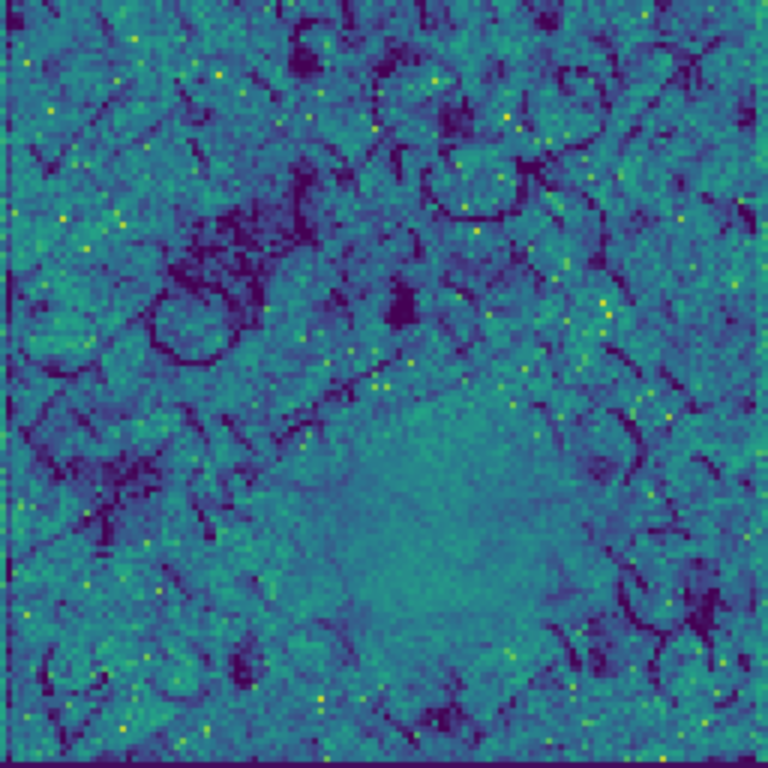
Write a WebGL 1 fragment shader that draws this texture.

```glsl
precision highp float;
// Grainy mosaic of blue-green cells crossed by dark broken strokes, rings and bright specks.
uniform vec2 u_resolution;

const float CELLS = 128.0;

float hash(vec2 p, float seed) {
  vec3 v = fract(vec3(p.xyx + seed * 7.31) * vec3(0.1031, 0.1030, 0.0973));
  v += dot(v, v.yzx + 33.33);
  return fract((v.x + v.y) * v.z);
}

float noise(vec2 p, float seed) {
  vec2 i = floor(p), f = fract(p);
  f = f * f * (3.0 - 2.0 * f);
  float low = mix(hash(i, seed), hash(i + vec2(1, 0), seed), f.x);
  float high = mix(hash(i + vec2(0, 1), seed), hash(i + vec2(1, 1), seed), f.x);
  return mix(low, high, f.y);
}

// Dark violet through blue and teal to yellow.
vec3 palette(float t) {
  t = clamp(t, 0.0, 1.0) * 5.0;
  vec3 c = mix(vec3(0.267, 0.005, 0.329), vec3(0.254, 0.265, 0.530), min(t, 1.0));
  c = mix(c, vec3(0.164, 0.471, 0.558), clamp(t - 1.0, 0.0, 1.0));
  c = mix(c, vec3(0.135, 0.659, 0.518), clamp(t - 2.0, 0.0, 1.0));
  c = mix(c, vec3(0.478, 0.821, 0.318), clamp(t - 3.0, 0.0, 1.0));
  return mix(c, vec3(0.993, 0.906, 0.144), clamp(t - 4.0, 0.0, 1.0));
}

float line(float dist) {
  return 1.0 - smoothstep(0.45, 1.15, abs(dist));
}

// Scattered bent strokes: x is the dark line, y the bright flank.
vec2 strokes(vec2 q, float spacing, float angle, float spread, float reach, float seed) {
  vec2 ink = vec2(0.0);
  for (int j = -1; j <= 1; j++) {
    for (int i = -1; i <= 1; i++) {
      vec2 id = floor(q / spacing) + vec2(i, j);
      vec2 jitter = vec2(hash(id, seed), hash(id, seed + 1.0));
      float pick = hash(id, seed + 2.0);
      float a = angle + spread * (hash(id, seed + 3.0) - 0.5);
      vec2 dir = vec2(cos(a), sin(a));
      vec2 d = q - (id + 0.15 + 0.7 * jitter) * spacing;
      float along = dot(d, dir);
      float bend = (jitter.x - 0.5) * 0.6 / reach;
      float across = dot(d, vec2(-dir.y, dir.x)) + bend * along * along;
      float size = reach * (0.5 + 0.5 * jitter.y);
      float body = (1.0 - smoothstep(size - 0.8, size + 0.6, abs(along))) * step(pick, 0.62);
      float flank = body * smoothstep(0.3, 0.62, pick);
      ink = max(ink, vec2(body * (0.6 + 0.4 * jitter.x) * line(across), flank * line(across - 1.8)));
    }
  }
  return ink;
}

// Scattered broken rings: x is the outline, y the calm interior.
vec2 rings(vec2 q, float spacing, float seed) {
  vec2 ink = vec2(0.0);
  float gaps = smoothstep(0.35, 0.55, noise(q * 0.28, seed + 5.0));
  for (int j = -1; j <= 1; j++) {
    for (int i = -1; i <= 1; i++) {
      vec2 id = floor(q / spacing) + vec2(i, j);
      vec2 jitter = vec2(hash(id, seed), hash(id, seed + 1.0));
      float shown = step(hash(id, seed + 2.0), 0.6);
      float radius = spacing * mix(0.18, 0.4, hash(id, seed + 3.0));
      vec2 d = q - (id + 0.2 + 0.6 * jitter) * spacing;
      float edge = length(d * vec2(1.0, 0.85 + 0.4 * jitter.x)) - radius;
      ink = max(ink, shown * vec2(gaps * line(edge), 1.0 - smoothstep(-3.0, -1.0, edge)));
    }
  }
  return ink;
}

// Brightness of one mosaic cell, q being its centre in cell units.
float cellValue(vec2 q) {
  float calm = 1.0 - smoothstep(0.45, 1.1, length((q / CELLS - vec2(0.58, 0.30)) / vec2(0.25, 0.19)));
  float active = 1.0 - 0.8 * calm;
  float grain = hash(q, 1.0) + hash(q, 2.0) - 1.0;
  float mottle = noise(q * 0.38, 3.0) - 0.5;
  float cloud = noise(q * 0.07, 4.0) - 0.5;
  float blotch = smoothstep(0.70, 0.88, noise(q * 0.12, 6.0));
  float contour = 1.0 - smoothstep(0.01, 0.07, abs(noise(q * 0.13, 8.0) - 0.5));
  vec2 dashes = strokes(q, 12.0, -1.05, 0.6, 5.5, 11.0);
  vec2 diagonals = strokes(q, 24.0, 0.68, 0.5, 16.0, 21.0);
  vec2 loops = rings(q, 21.0, 31.0);

  float t = 0.40 + 0.05 * calm + 0.04 * loops.y + 0.14 * cloud;
  t += grain * mix(0.19, 0.09, calm) + 0.20 * mottle * active;
  t += active * (0.22 * dashes.y * hash(q, 9.0) + 0.09 * diagonals.y);
  t += active * 0.32 * step(0.982, hash(q, 10.0));
  float dark = max(max(dashes.x, 0.8 * diagonals.x), max(0.9 * loops.x, 0.4 * contour));
  t -= active * (0.33 * dark + 0.24 * blotch);

  // Frame: pale side columns, a dark inner column and a dark bottom row.
  float pale = max(step(q.x, 1.0), step(CELLS - 2.0, q.x));
  t = mix(t, 0.53 + 0.25 * grain, 0.8 * pale);
  t -= 0.22 * step(1.0, q.x) * step(q.x, 2.0);
  return mix(t, 0.03, step(q.y, 1.0));
}

vec3 cellColor(vec2 cell) {
  return palette(cellValue(clamp(cell, 0.0, CELLS - 1.0) + 0.5));
}

void main() {
  vec2 p = gl_FragCoord.xy / u_resolution * CELLS - 0.5;
  vec2 cell = floor(p);
  vec2 blend = smoothstep(0.12, 0.88, fract(p));
  vec3 low = mix(cellColor(cell), cellColor(cell + vec2(1, 0)), blend.x);
  vec3 high = mix(cellColor(cell + vec2(0, 1)), cellColor(cell + vec2(1, 1)), blend.x);
  gl_FragColor = vec4(mix(low, high, blend.y), 1.0);
}
```
